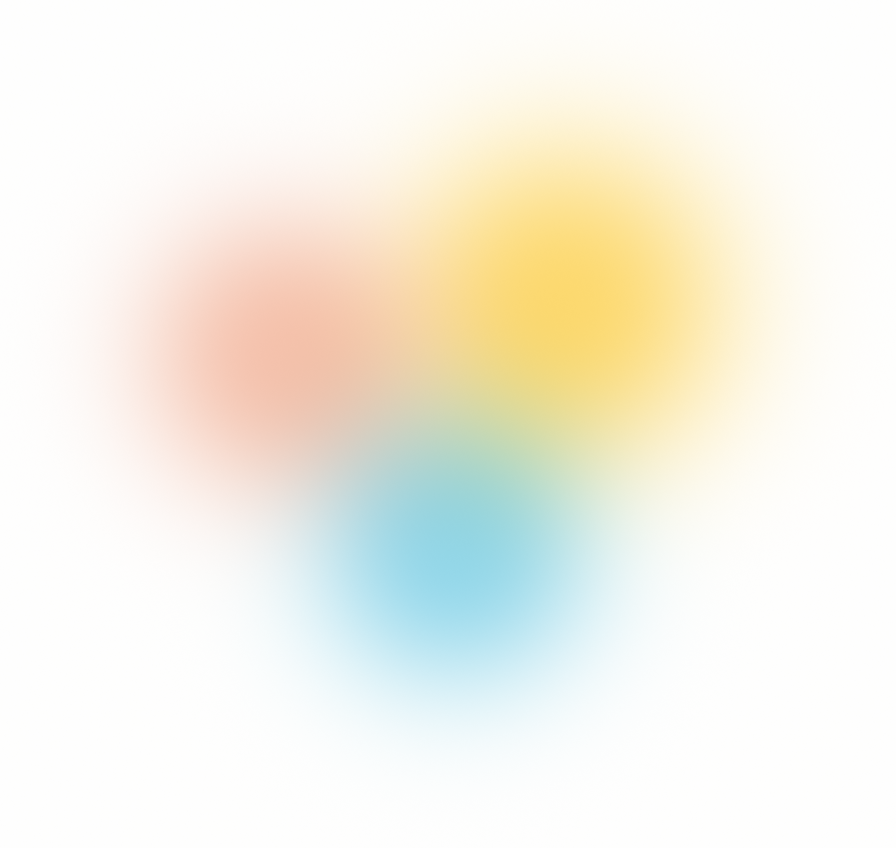
Give the GLSL for this background, as a Shadertoy shader.

```glsl
const vec3 PAPER = vec3(0.996, 0.996, 0.994);
const vec3 CORAL = vec3(0.965, 0.765, 0.685);
const vec3 YELLOW = vec3(0.995, 0.855, 0.440);
const vec3 BLUE = vec3(0.580, 0.850, 0.930);

// Centres and radii, in units of the canvas height
const vec2 CORAL_CENTER = vec2(0.335, 0.582);
const vec2 YELLOW_CENTER = vec2(0.666, 0.640);
const vec2 BLUE_CENTER = vec2(0.537, 0.354);
const float CORAL_RADIUS = 0.169;
const float YELLOW_RADIUS = 0.194;
const float BLUE_RADIUS = 0.166;

const float FALLOFF = 2.4;
const float DITHER = 1.0 / 255.0;

float hash(vec2 p) {
    return fract(sin(dot(p, vec2(12.9898, 78.233))) * 43758.5453);
}

// Soft tint that fades to white away from its centre
vec3 glow(vec2 p, vec2 center, float radius, vec3 tint) {
    float d = length(p - center) / radius;
    return mix(vec3(1.0), tint, exp(-pow(d, FALLOFF)));
}

void mainImage(out vec4 fragColor, in vec2 fragCoord) {
    vec2 p = fragCoord / iResolution.y;

    // Overlapping tints multiply like translucent ink
    vec3 color = PAPER;
    color *= glow(p, CORAL_CENTER, CORAL_RADIUS, CORAL);
    color *= glow(p, YELLOW_CENTER, YELLOW_RADIUS, YELLOW);
    color *= glow(p, BLUE_CENTER, BLUE_RADIUS, BLUE);

    // Fine dither against banding
    color += (hash(fragCoord) - 0.5) * DITHER;
    fragColor = vec4(clamp(color, 0.0, 1.0), 1.0);
}
```
